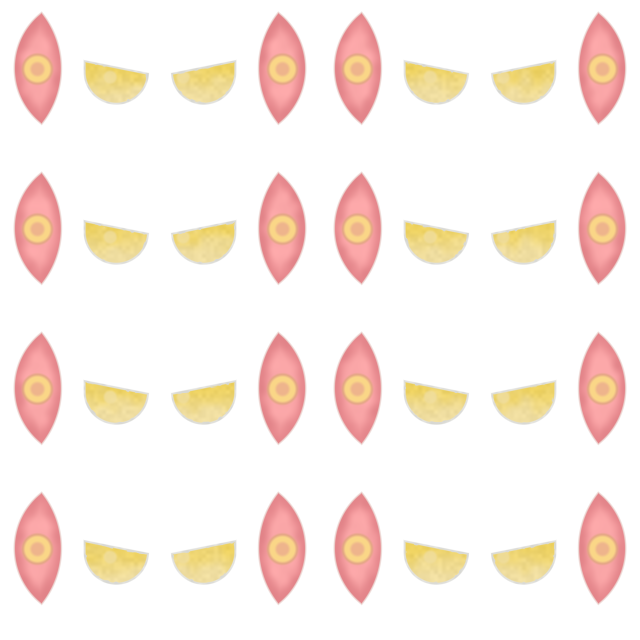
Reproduce this pattern procedurally as a Shadertoy shader.

```glsl
// Mirrored pink pointed leaves with round centres and tilted yellow half discs, on white.

const vec2 REPEATS = vec2(2.0, 4.0);
const vec3 WHITE = vec3(1.0);
const vec3 PINK = vec3(0.985, 0.655, 0.66);
const vec3 ROSE = vec3(0.895, 0.525, 0.545);
const vec3 PINK_FRINGE = vec3(0.90, 0.79, 0.77);
const vec3 APRICOT = vec3(0.98, 0.84, 0.53);
const vec3 TAN = vec3(0.88, 0.65, 0.50);
const vec3 PEACH = vec3(0.93, 0.70, 0.55);
const vec3 YELLOW = vec3(0.93, 0.82, 0.37);
const vec3 CREAM = vec3(0.94, 0.87, 0.63);
const vec3 GREY_FRINGE = vec3(0.84, 0.84, 0.82);

float hash(vec2 p) {
    return fract(sin(dot(p, vec2(127.1, 311.7))) * 43758.5453);
}

// Value noise that wraps after a whole number of lattice cells
float wrapNoise(vec2 uv, float period) {
    vec2 p = uv * period;
    vec2 i = floor(p);
    vec2 f = fract(p);
    f = f * f * (3.0 - 2.0 * f);
    float a = hash(mod(i, period));
    float b = hash(mod(i + vec2(1.0, 0.0), period));
    float c = hash(mod(i + vec2(0.0, 1.0), period));
    float d = hash(mod(i + vec2(1.0, 1.0), period));
    return mix(mix(a, b, f.x), mix(c, d, f.x), f.y);
}

float cover(float d, float soft) {
    return 1.0 - smoothstep(-soft, soft, d);
}

// Circular arc through (0, +-halfHeight), bulging toward +x
float arcSide(vec2 p, float halfHeight, float bulge) {
    float radius = (halfHeight * halfHeight + bulge * bulge) / (2.0 * bulge);
    return length(p - vec2(bulge - radius, 0.0)) - radius;
}

float leafDistance(vec2 p, float halfHeight, float leftBulge, float rightBulge) {
    return max(arcSide(p, halfHeight, rightBulge),
               arcSide(vec2(-p.x, p.y), halfHeight, leftBulge));
}

// Bowl with upright sides, cut by a sloping line
float bowlDistance(vec2 p, float radius, float cutHeight, float slope) {
    float bowl = length(vec2(p.x, min(p.y, 0.0))) - radius;
    float cut = (p.y - cutHeight - slope * p.x) / sqrt(1.0 + slope * slope);
    return max(bowl, cut);
}

vec3 paintLeaf(vec3 base, vec2 p, float grain, float soft) {
    float halfHeight = 0.344;
    float d = leafDistance(p, halfHeight, 0.167, 0.12);
    float body = smoothstep(0.0, 0.085, -d + 0.02 * (grain - 0.5));
    float tip = smoothstep(0.45, 1.0, abs(p.y) / halfHeight);
    vec3 flesh = mix(ROSE, PINK, body * (1.0 - 0.75 * tip));
    flesh += 0.025 * (grain - 0.5);

    // Round centre: tan rim, apricot disc, peach spot
    float r = length(p - vec2(-0.026, -0.005));
    flesh = mix(flesh, TAN, 0.85 * cover(r - 0.098, soft + 0.004));
    flesh = mix(flesh, APRICOT, cover(r - 0.083, soft + 0.006));
    flesh = mix(flesh, PEACH, 0.95 * cover(r - 0.043, soft + 0.008));

    vec3 col = mix(base, PINK_FRINGE, 0.75 * cover(d - 0.008, soft));
    return mix(col, flesh, cover(d, soft));
}

vec3 paintBowl(vec3 base, vec2 p, float spotX, float grain, float fine, float soft) {
    float d = bowlDistance(p, 0.196, 0.026, -0.2);
    float paleness = smoothstep(0.06, -0.17, p.y + 0.09 * (grain - 0.5));
    vec3 flesh = mix(YELLOW, CREAM, paleness) + 0.05 * (fine - 0.5);
    float spot = cover(length(p - vec2(spotX, -0.032)) - 0.04, soft + 0.006);
    flesh = mix(flesh, CREAM, 0.75 * spot);

    // Thin pale outline, broken up a little by wear
    float outline = cover(d - 0.008, soft) * mix(0.6, 1.0, fine);
    float wear = 0.007 * smoothstep(0.6, 0.95, fine);
    vec3 col = mix(base, GREY_FRINGE, outline);
    return mix(col, flesh, cover(d + wear + 0.004, soft));
}

void mainImage(out vec4 fragColor, in vec2 fragCoord) {
    vec2 uv = fragCoord / iResolution.xy;

    // Cell is 2 wide and 1 high, mirrored about its middle
    vec2 cell = fract(uv * REPEATS) * vec2(2.0, 1.0);
    float mirrored = step(1.0, cell.x);
    vec2 p = vec2(1.0 - abs(cell.x - 1.0), cell.y);

    float soft = max(0.75 * REPEATS.y / iResolution.y, 0.005);
    float grain = wrapNoise(uv, 56.0);
    float fine = wrapNoise(uv, 160.0);
    float spotX = mix(-0.038, 0.128, mirrored);

    vec3 col = paintLeaf(WHITE, p - vec2(0.26, 0.573), grain, soft);
    col = paintBowl(col, p - vec2(0.727, 0.55), spotX, grain, fine, soft);
    fragColor = vec4(col, 1.0);
}
```
